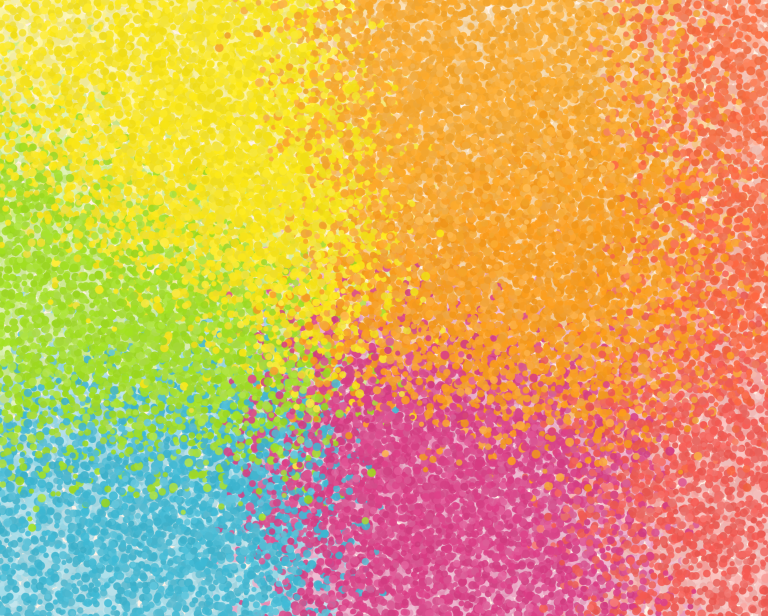
Give the GLSL for this background, as a Shadertoy shader.

```glsl
// Rainbow of splattered paint dots: yellow, orange, red, green, blue and magenta zones.

vec4 hash4(vec3 seed) {
    vec4 h = fract(seed.xyzx * vec4(0.1031, 0.1030, 0.0973, 0.1099));
    h += dot(h, h.wzxy + 33.33);
    return fract((h.xxyz + h.yzzw) * h.zywx);
}

// Paint of the zone whose centre lies nearest
vec3 zonePaint(vec2 q) {
    const vec2 centres[9] = vec2[9](
        vec2(0.29, 0.74), vec2(0.80, 0.85), vec2(0.93, 0.56),
        vec2(0.13, 0.47), vec2(0.15, 0.11), vec2(0.82, 0.12),
        vec2(1.36, 0.90), vec2(1.30, 0.55), vec2(1.17, 0.18));
    const vec3 paints[9] = vec3[9](
        vec3(1.00, 0.92, 0.08), vec3(1.00, 0.67, 0.16), vec3(1.00, 0.62, 0.10),
        vec3(0.64, 0.89, 0.12), vec3(0.24, 0.73, 0.84), vec3(0.87, 0.24, 0.53),
        vec3(1.00, 0.43, 0.25), vec3(1.00, 0.40, 0.25), vec3(0.97, 0.35, 0.32));
    float nearest = 1e3;
    vec3 paint = vec3(1.0);
    for (int k = 0; k < 9; k++) {
        vec2 d = q - centres[k];
        if (dot(d, d) < nearest) {
            nearest = dot(d, d);
            paint = paints[k];
        }
    }
    return paint;
}

void mainImage(out vec4 fragColor, in vec2 fragCoord) {
    vec2 p = fragCoord / iResolution.y;
    float aspect = iResolution.x / iResolution.y;
    const float cells = 76.0;
    float blur = 0.75 * cells / iResolution.y;
    vec3 color = vec3(1.0, 0.95, 0.90);

    // Three pale undercoats, then four vivid coats
    for (int coat = 0; coat < 7; coat++) {
        bool pale = coat < 3;
        vec2 shift = vec2(17.37, 9.71) * float(coat);
        vec2 grid = p * cells + shift;

        for (int n = 0; n < 9; n++) {
            vec2 cell = floor(grid) + vec2(n % 3 - 1, n / 3 - 1);
            vec4 h = hash4(vec3(cell, float(coat) * 7.3 + 2.1));
            float radius = mix(0.30, 0.56, h.z) + (pale ? 0.1 : 0.0);
            float dist = length(grid - cell - h.xy);
            if (dist > radius + blur) continue;

            // Vivid dots thin out towards the corners
            vec2 dotPos = (cell + h.xy - shift) / cells;
            vec2 fromMiddle = (dotPos - vec2(0.5 * aspect, 0.52)) / vec2(0.62, 0.54);
            float density = mix(0.92, 0.36, smoothstep(0.45, 1.35, length(fromMiddle)));
            if (!pale && h.w > density) continue;

            // Random throw mixes the zones; cool paint stays in the lower coats
            vec4 r = hash4(vec3(cell.yx, float(coat) * 5.9 + 41.7));
            vec2 thrown = dotPos + 0.17 * (r.xy + r.zw - 1.0);
            thrown.y += 0.032 * (float(coat) - 5.0);
            vec3 paint = zonePaint(thrown);

            // Tint variation
            float tone = fract(r.x * 13.7 + h.z * 5.3);
            paint = mix(paint, vec3(1.0), pale ? 0.42 + 0.3 * tone : 0.22 * tone * tone);
            paint *= 1.0 - 0.07 * fract(r.y * 17.1);
            color = mix(color, paint, 0.88 * smoothstep(radius + blur, radius - blur, dist));
        }
    }
    fragColor = vec4(color, 1.0);
}
```
